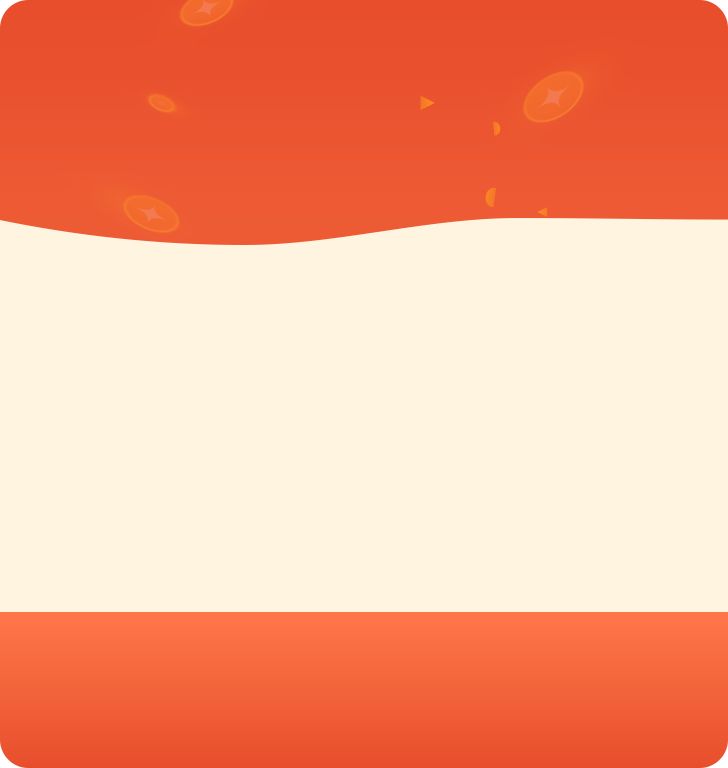
A WebGL 1 fragment shader for this background:

```glsl
precision highp float;
// A rounded card: a red header with blurred coins and chips above a wavy
// cream panel, and an orange footer. Built from gradients, a piecewise wave
// curve and distance functions, in units of the canvas height.

uniform vec2 u_resolution;

#define ASPECT 0.9505
#define CORNER_RADIUS 0.037
#define FOOTER_TOP 0.2031
#define WAVE_LOW 0.6810
#define WAVE_HIGH 0.7161
#define CREAM vec3(0.996, 0.957, 0.878)
#define RED_DEEP vec3(0.910, 0.307, 0.172)
#define RED_LIGHT vec3(0.930, 0.357, 0.208)
#define FOOTER_LIGHT vec3(0.992, 0.460, 0.282)
#define COIN_COLOR vec3(0.955, 0.425, 0.175)
#define RIM_COLOR vec3(0.970, 0.500, 0.190)
#define CHIP_COLOR vec3(0.985, 0.540, 0.130)

// Antialiased coverage of a signed distance
float cover(float d) {
  return clamp(0.5 - d * u_resolution.y, 0.0, 1.0);
}

vec2 rotate(vec2 v, float angle) {
  float c = cos(angle), s = sin(angle);
  return vec2(c * v.x + s * v.y, c * v.y - s * v.x);
}

float roundedBox(vec2 p, vec2 halfSize, float radius) {
  vec2 q = abs(p) - halfSize + radius;
  return length(max(q, 0.0)) + min(max(q.x, q.y), 0.0) - radius;
}

// Height of the cream panel's upper edge
float waveHeight(float x) {
  float fall = 1.0 - clamp(x / 0.319, 0.0, 1.0);
  float rise = smoothstep(0.319, 0.675, x);
  float settle = smoothstep(0.68, ASPECT, x);
  return mix(WAVE_LOW, WAVE_HIGH, rise) + 0.0325 * fall * fall - 0.002 * settle;
}

// Tilted coin with a motion glow; trail shifts the glow along its long axis
vec3 drawCoin(vec3 color, vec2 p, vec2 center, vec2 axes, float angle,
              float trail, float detail) {
  vec2 q = rotate(p - center, angle);
  vec2 g = (q - vec2(trail * axes.x, 0.0)) / (axes * vec2(1.25, 0.9));
  color = mix(color, COIN_COLOR, 0.55 * exp(-dot(g, g)));

  float k = length(q / axes);
  float d = (k - 1.0) * axes.y;
  float shade = 0.78 + 0.2 * q.y / axes.y;
  float softness = mix(0.0035, 0.0012, detail);
  float face = 1.0 - smoothstep(-softness, softness, d);
  color = mix(color, COIN_COLOR, face * shade);

  // Bright lower rim and an embossed star of four soft points
  float rim = exp(-pow((d + 0.0015) / 0.0012, 2.0));
  color = mix(color, RIM_COLOR, rim * (0.55 - 0.3 * q.y / axes.y));
  vec2 s = abs(q / axes);
  float star = 1.0 - smoothstep(0.62, 0.78, sqrt(s.x) + sqrt(s.y) - 0.1);
  return mix(color, vec3(0.955, 0.500, 0.360), 0.75 * star * detail);
}

// Chip facing along angle: a half disc, or a triangle when pointed is 1
vec3 drawChip(vec3 color, vec2 p, vec2 center, float size, float angle,
              float pointed) {
  vec2 q = rotate(p - center, angle);
  float halfDisc = length(q * vec2(1.25, 1.0)) - size;
  float wedge = 0.45 * q.x + 0.89 * abs(q.y) - 0.6 * size;
  float d = max(mix(halfDisc, wedge, pointed), -q.x - 0.15 * size);
  float fade = 0.65 + 0.35 * clamp(q.x / size, 0.0, 1.0);
  return mix(color, CHIP_COLOR, cover(d) * fade);
}

void main() {
  vec2 uv = gl_FragCoord.xy / u_resolution;
  vec2 p = vec2(uv.x * ASPECT, uv.y);

  // Header
  vec3 color = mix(RED_LIGHT, RED_DEEP, smoothstep(0.68, 1.0, p.y));
  color = drawCoin(color, p, vec2(0.2700, 0.9900), vec2(0.037, 0.021), 0.40, 0.25, 1.0);
  color = drawCoin(color, p, vec2(0.7227, 0.8737), vec2(0.044, 0.027), 0.60, 0.25, 1.0);
  color = drawCoin(color, p, vec2(0.1975, 0.7214), vec2(0.039, 0.021), -0.40, -0.60, 1.0);
  color = drawCoin(color, p, vec2(0.2110, 0.8655), vec2(0.019, 0.010), -0.42, 0.45, 0.3);

  // Chips
  color = drawChip(color, p, vec2(0.5510, 0.8660), 0.0125, 0.0, 1.0);
  color = drawChip(color, p, vec2(0.6460, 0.8325), 0.0088, 0.1, 0.0);
  color = drawChip(color, p, vec2(0.6440, 0.7430), 0.0125, 3.0, 0.0);
  color = drawChip(color, p, vec2(0.7130, 0.7240), 0.0085, 3.1416, 1.0);

  // Cream panel and footer
  color = mix(color, CREAM, cover(p.y - waveHeight(p.x)));
  vec3 footer = mix(RED_DEEP, FOOTER_LIGHT, clamp(p.y / (FOOTER_TOP * 0.94), 0.0, 1.0));
  color = mix(color, footer, cover(p.y - FOOTER_TOP));

  // Rounded corners on white
  vec2 halfCard = 0.5 * vec2(ASPECT, 1.0);
  float card = cover(roundedBox(p - halfCard, halfCard, CORNER_RADIUS));
  gl_FragColor = vec4(mix(vec3(1.0), color, card), 1.0);
}
```
